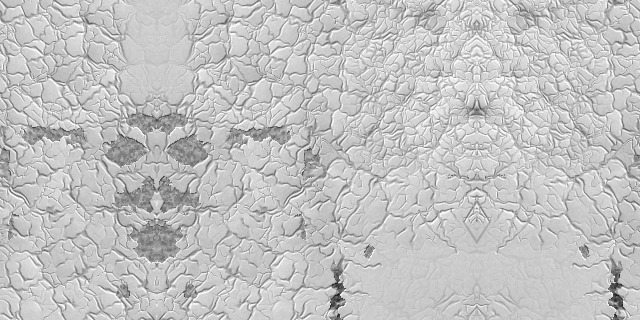
Write a Shadertoy shader that draws this texture.

```glsl
// Cracked, peeling pale paint, mirrored about two vertical axes.
// Three sizes of cellular cracks form a height field; bare patches cut
// through it, and a directional height difference lights the curled rims.

#define MIRROR_AXIS 0.245
#define COARSE 8.5
#define MEDIUM 17.0
#define FINE 31.0
#define CRACK_WIDTH 0.0070
#define CURL 0.5
#define LIGHT_STEP vec2(-0.0026, 0.0034)
#define RELIEF 0.23
#define PAINT 0.805
#define PLASTER 0.57

const vec4 bareSpots[12] = vec4[12](      // centre, radii
    vec4(.05, .62, .055, .025), vec4(.095, .525, .05, .045),
    vec4(.02, .435, .03, .018), vec4(.06, .375, .065, .035),
    vec4(.0, .25, .075, .06),   vec4(.33, .58, .10, .028),
    vec4(.475, .50, .016, .05), vec4(.455, .30, .025, .045),
    vec4(.565, .08, .011, .09), vec4(.66, .22, .02, .03),
    vec4(.11, .08, .028, .03),  vec4(.96, .445, .05, .009));

const vec4 longCracks[10] = vec4[10](     // start, end
    vec4(.565, .0, .565, .18),  vec4(.565, .18, .69, .17),
    vec4(.565, .09, .66, .08),  vec4(.90, .44, 1., .445),
    vec4(1., .44, 1., .38),     vec4(.49, .61, .515, .46),
    vec4(.81, .33, .93, .21),   vec4(.60, .48, .75, .42),
    vec4(.0, .69, .10, .66),    vec4(.10, .66, .13, .55));

vec2 hash2(vec2 p) {
    vec3 q = fract(p.xyx * vec3(.1031, .1030, .0973));
    q += dot(q, q.yzx + 33.33);
    return fract((q.xx + q.yz) * q.zy);
}

// Border distance, random id, and offset to the cell centre
vec4 cells(vec2 p) {
    vec2 base = floor(p), f = p - base, nearCell = vec2(0), toCentre = vec2(0);
    float best = 9.0, border = 9.0;
    for (int j = -1; j <= 1; j++)
    for (int i = -1; i <= 1; i++) {
        vec2 g = vec2(i, j), r = g + hash2(base + g) - f;
        if (dot(r, r) < best) { best = dot(r, r); nearCell = g; toCentre = r; }
    }
    for (int j = -2; j <= 2; j++)
    for (int i = -2; i <= 2; i++) {
        vec2 g = nearCell + vec2(i, j), r = g + hash2(base + g) - f;
        vec2 apart = r - toCentre;
        if (dot(apart, apart) > 1e-5)
            border = min(border, dot(.5 * (r + toCentre), normalize(apart)));
    }
    return vec4(border, hash2(base + nearCell + 7.0).x, toCentre);
}

float segment(vec2 p, vec2 a, vec2 b) {
    vec2 d = b - a;
    return length(p - a - d * clamp(dot(p - a, d) / dot(d, d), 0., 1.));
}

vec2 zigzag(vec2 p) { return abs(fract(p) - .5) * 4. - 1.; }
float gap(float d, float width) { return 1. - smoothstep(0., width, d); }
float blob(vec2 p, vec2 c, vec2 r) { p = (p - c) / r; return exp(-dot(p, p)); }

// Height, crack depth, bare plaster, flake tint
vec4 surface(vec2 p) {
    vec2 q = p + .008 * sin(p.yx * vec2(23., 19.) + 1.3)
               + .006 * zigzag(p.yx * vec2(13., 11.) + p * 5.)
               + .003 * zigzag(p.yx * vec2(29., 33.) - p * 14.);
    vec4 c = cells(q * COARSE), m = cells(q * MEDIUM + 11.), f = cells(q * FINE + 37.);

    // Where each crack size occurs
    float bald = (1. - smoothstep(.05, .14, p.x)) * smoothstep(.64, .74, p.y);
    float plain = smoothstep(.56, .66, p.x) * (1. - smoothstep(.19, .30, p.y));
    plain *= 1. - blob(p, vec2(1., .04), vec2(.10, .05));
    float crazed = smoothstep(.56, .70, p.x) * smoothstep(.40, .56, p.y);
    float upper = smoothstep(.52, .68, p.y);
    float drift = .5 + .25 * sin(q.x * 41. + 3. * sin(q.y * 27.))
                     + .25 * sin(q.y * 47. + 2. * sin(q.x * 33.));
    float open = (1. - .85 * bald) * (1. - .85 * plain);
    float kc = open * (1. - .4 * crazed) * (.4 + .6 * drift);
    float km = open * mix(.8 * smoothstep(.35, .8, drift), .4 + .5 * drift, max(upper, crazed));
    float kf = open * mix(.6 * smoothstep(.5, .9, 1. - drift), .35 + .35 * drift, crazed);
    vec3 edge = vec3(c.x / COARSE, m.x / MEDIUM, f.x / FINE);
    vec3 strength = vec3(kc, km, kf);

    float lines = 9.;
    for (int i = 0; i < 10; i++)
        lines = min(lines, segment(q - .004, longCracks[i].xy, longCracks[i].zw));
    float diamond = abs(abs(p.x - 1.) * .84 + abs(p.y - .307) * .54 - .034);
    lines = min(lines, diamond);

    float width = CRACK_WIDTH * (.55 + .7 * drift);
    float depth = max(max(kc * gap(edge.x, width), km * gap(edge.y, width * .8)),
                      max(kf * gap(edge.z, width * .7), .8 * gap(lines, width)));
    float curl = dot(strength, exp(-edge * vec3(60., 85., 120.))) * .6
               + .4 * exp(-lines * 110.);

    // Ragged bare patches follow the medium and fine flakes
    vec2 ragged = p + .45 * m.zw / MEDIUM + .5 * f.zw / FINE;
    float spot = 9.;
    for (int i = 0; i < 12; i++) {
        vec4 s = bareSpots[i];
        spot = min(spot, (length((ragged - s.xy) / s.zw) - 1.) * min(s.z, s.w));
    }
    spot = max(spot, .022 - p.x - .5 * abs(p.y - .37));
    float bare = 1. - smoothstep(-.003, .003, spot);
    curl += .5 * exp(-max(spot, 0.) * 60.);

    vec2 tilt = vec2(.6, -.8);
    float tint = kc * ((c.y - .5) * .05 + .06 * dot(c.zw, tilt))
               + km * ((m.y - .5) * .08 + .10 * dot(m.zw, tilt))
               + kf * ((f.y - .5) * .06 + .08 * dot(f.zw, tilt));
    float height = (1. - depth) * (1. + CURL * curl) * (1. - .8 * bare);
    return vec4(height, depth, bare, tint);
}

void mainImage(out vec4 fragColor, in vec2 fragCoord) {
    vec2 uv = fragCoord / iResolution.xy;
    vec2 p = vec2(2. * abs(fract(uv.x - MIRROR_AXIS + .5) - .5), uv.y);
    vec4 here = surface(p), lit = surface(p + LIGHT_STEP);
    float slope = clamp(here.x - lit.x, -.9, .6);
    float grain = cells(p * 150.).y - .5;

    // Broad light and soft shadows
    float tone = PAINT + .05 * blob(p, vec2(1., .8), vec2(.25, .25))
               - .03 * smoothstep(.6, .9, p.x) * (1. - smoothstep(.0, .3, p.y))
               - .18 * blob(p, vec2(.85, .96), vec2(.035, .025))
               - .22 * blob(p, vec2(1., .655), vec2(.045, .018))
               - .06 * blob(p, vec2(.5, .5), vec2(.06, .3))
               - .05 * blob(p, vec2(.07, .48), vec2(.12, .2));
    float paint = tone + here.w + .03 * grain - .17 * here.y;
    float plaster = PLASTER + .2 * grain + .04 * sin(p.x * 90. + 4. * sin(p.y * 70.));
    plaster -= .28 * blob(p, vec2(.565, .07), vec2(.03, .1));
    float shade = mix(paint, plaster, here.z) + RELIEF * slope;
    fragColor = vec4(vec3(clamp(shade, .08, .97)), 1.);
}
```
